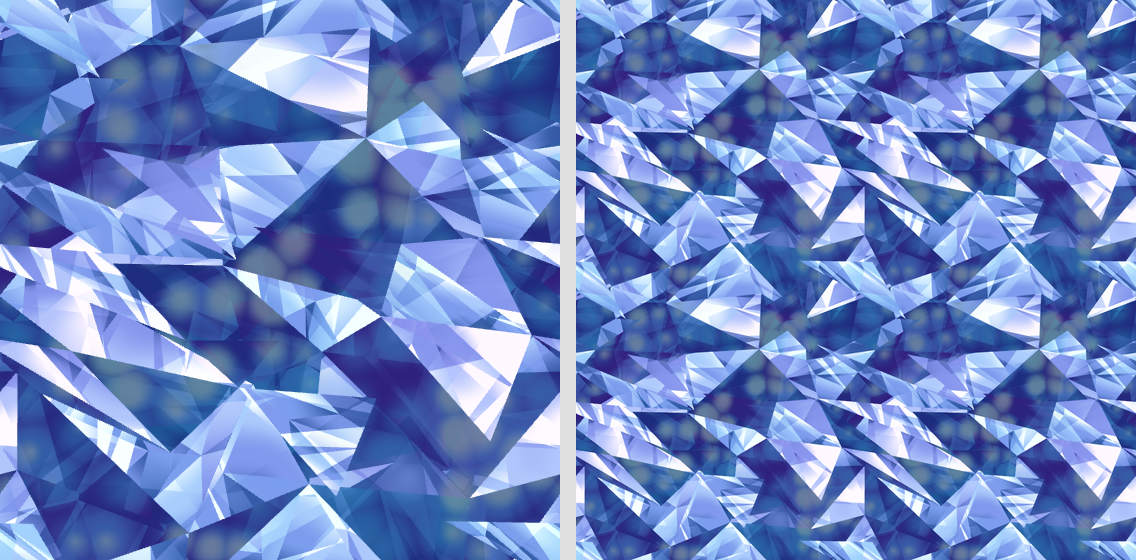
Left: one tile. Right: repeated 2 by 2.
Give the GLSL for this texture, as a three.js fragment shader.

```glsl
varying vec2 vUv;

const vec3 INDIGO = vec3(0.15, 0.15, 0.49);
const vec3 COBALT = vec3(0.23, 0.35, 0.66);
const vec3 PERIWINKLE = vec3(0.51, 0.60, 0.93);
const vec3 ICE = vec3(0.68, 0.79, 0.99);
const vec3 GLINT = vec3(0.98, 1.0, 1.0);
const vec3 TEAL = vec3(0.16, 0.39, 0.64);
const vec3 SAND = vec3(0.45, 0.53, 0.61);

struct Facet {
  vec3 random;  // constant over the facet
  vec2 local;   // position from the centroid, in grid cells
};

float hash(vec2 p) {
  return fract(sin(dot(p, vec2(127.1, 311.7))) * 43758.5453);
}

vec2 hash2(vec2 p) {
  return vec2(hash(p), hash(p + 37.3));
}

vec2 wrapCell(vec2 cell, vec2 count) {
  return floor(mod(cell + 0.5, count));
}

vec2 corner(vec2 cell, vec2 count, float seed) {
  return cell + 0.78 * (hash2(wrapCell(cell, count) + seed) - 0.5);
}

mat2 rotation(float angle) {
  float c = cos(angle), s = sin(angle);
  return mat2(c, s, -s, c);
}

float side(vec2 p, vec2 a, vec2 b) {
  vec2 e = b - a, d = p - a;
  return e.x * d.y - e.y * d.x;
}

bool inTriangle(vec2 p, vec2 a, vec2 b, vec2 c) {
  return min(side(p, a, b), min(side(p, b, c), side(p, c, a))) >= 0.0;
}

Facet makeFacet(vec2 p, vec2 center, vec2 key, float tone) {
  return Facet(vec3(tone, hash2(key)), p - center);
}

// Wrapping jittered grid, each quad split into two facets of opposite tone
Facet findFacet(vec2 uv, vec2 count, float seed) {
  vec2 p = uv * count + 0.5;
  Facet found = Facet(vec3(0.5), vec2(0.0));
  for (int j = -1; j <= 1; j++) {
    for (int i = -1; i <= 1; i++) {
      vec2 cell = floor(p) + vec2(float(i), float(j));
      vec2 key = wrapCell(cell, count) + seed + 5.7;
      vec2 a = corner(cell, count, seed);
      vec2 b = corner(cell + vec2(1.0, 0.0), count, seed);
      vec2 c = corner(cell + 1.0, count, seed);
      vec2 d = corner(cell + vec2(0.0, 1.0), count, seed);
      float tone = hash(key + 51.3);
      if (hash(key) > 0.5) {
        vec2 first = a;
        a = b; b = c; c = d; d = first;
      }
      if (inTriangle(p, a, b, c)) found = makeFacet(p, (a + b + c) / 3.0, key + 11.1, tone);
      if (inTriangle(p, a, c, d)) found = makeFacet(p, (a + c + d) / 3.0, key + 23.3, 1.0 - tone);
    }
  }
  return found;
}

float slope(Facet f) {
  return dot(f.local, rotation(6.2832 * f.random.z) * vec2(1.0, 0.0));
}

float wrapNoise(vec2 uv, vec2 count, float seed) {
  vec2 p = uv * count, cell = floor(p), f = fract(p);
  f = f * f * (3.0 - 2.0 * f);
  vec2 e = vec2(1.0, 0.0);
  float low = mix(hash(wrapCell(cell, count) + seed), hash(wrapCell(cell + e.xy, count) + seed), f.x);
  float high = mix(hash(wrapCell(cell + e.yx, count) + seed), hash(wrapCell(cell + 1.0, count) + seed), f.x);
  return mix(low, high, f.y);
}

// Round glows parted by dark veins
float wrapGlow(vec2 uv, vec2 count, float seed) {
  vec2 p = uv * count;
  float nearest = 2.0;
  for (int k = 0; k < 9; k++) {
    vec2 cell = floor(p) + vec2(mod(float(k), 3.0), floor(float(k) / 3.0)) - 1.0;
    nearest = min(nearest, distance(p, corner(cell, count, seed) + 0.5));
  }
  return 1.0 - nearest;
}

vec3 crystalRamp(float t) {
  vec3 color = mix(INDIGO, COBALT, smoothstep(0.0, 0.32, t));
  color = mix(color, PERIWINKLE, smoothstep(0.32, 0.54, t));
  color = mix(color, ICE, smoothstep(0.58, 0.80, t));
  return mix(color, GLINT, smoothstep(0.82, 1.0, t));
}

vec3 crystal(vec2 uv) {
  // Main facets, partly covered by slanted smaller ones
  vec2 count = vec2(4.0, 5.0);
  Facet face = findFacet(uv, count, 3.0);
  Facet patch_ = findFacet(vec2(uv.x + uv.y, uv.y), vec2(5.0, 6.0), 61.0);
  if (fract(patch_.random.y * 9.0) > 0.72) face = patch_;

  // A translucent overlay and refracted facets inside
  Facet veil = findFacet(vec2(uv.x - uv.y, uv.y), vec2(3.0, 4.0), 17.0);
  vec2 bent = rotation(6.2832 * face.random.y) * (face.local / count) + face.random.xz;
  Facet inner = findFacet(bent, vec2(7.0, 8.0), 29.0);
  Facet sliver = findFacet(vec2(bent.x + 2.0 * bent.y, bent.y), vec2(6.0, 7.0), 43.0);

  // Soft clouds
  float cloud = wrapNoise(uv, vec2(7.0), 5.0);
  float glow = wrapGlow(uv, vec2(12.0), 13.0);
  float haze = wrapNoise(bent, vec2(9.0), 21.0);

  // Deep and bright tones
  float lit = smoothstep(0.53, 0.60, face.random.x + 0.12 * (veil.random.x - 0.5));
  float shared = 0.14 * (veil.random.y - 0.5);
  float deep = 0.13 + 0.20 * (cloud - 0.5) + 0.30 * (glow - 0.55) + 0.28 * (inner.random.x - 0.5)
    + 0.16 * (sliver.random.x - 0.5) + 0.16 * slope(face) + shared;
  float bright = 0.64 + 0.36 * slope(face) + 0.36 * (inner.random.x - 0.5) + 0.26 * slope(inner)
    + 0.20 * (face.random.y - 0.5) + 0.22 * (haze - 0.5) + 0.20 * (sliver.random.x - 0.5) + shared;
  bright += 0.36 * step(0.92, sliver.random.y);
  vec3 color = crystalRamp(mix(deep, bright, lit));

  // Teal and sand glow in the depths, lilac to sky tint on the faces
  float shade = 1.0 - lit;
  color = mix(color, TEAL, 0.55 * shade * smoothstep(0.45, 0.9, 0.5 * cloud + 0.6 * glow));
  float warmth = 0.6 * wrapNoise(uv, vec2(6.0), 31.0) + 0.5 * glow;
  color = mix(color, SAND, 0.75 * shade * smoothstep(0.66, 0.9, warmth));
  float tint = face.random.z + 0.6 * inner.random.z - 0.8;
  return clamp(color + tint * vec3(0.07, -0.045, 0.0), 0.0, 1.0);
}

void main() {
  // Four rotated samples smooth the facet edges
  vec3 color = vec3(0.0);
  for (int i = 0; i < 4; i++) {
    float k = float(i);
    vec2 offset = vec2(k, mod(2.0 * k + 1.0, 5.0)) - 1.5;
    color += 0.25 * crystal(vUv + offset * 0.0005);
  }
  gl_FragColor = vec4(color, 1.0);
}
```
